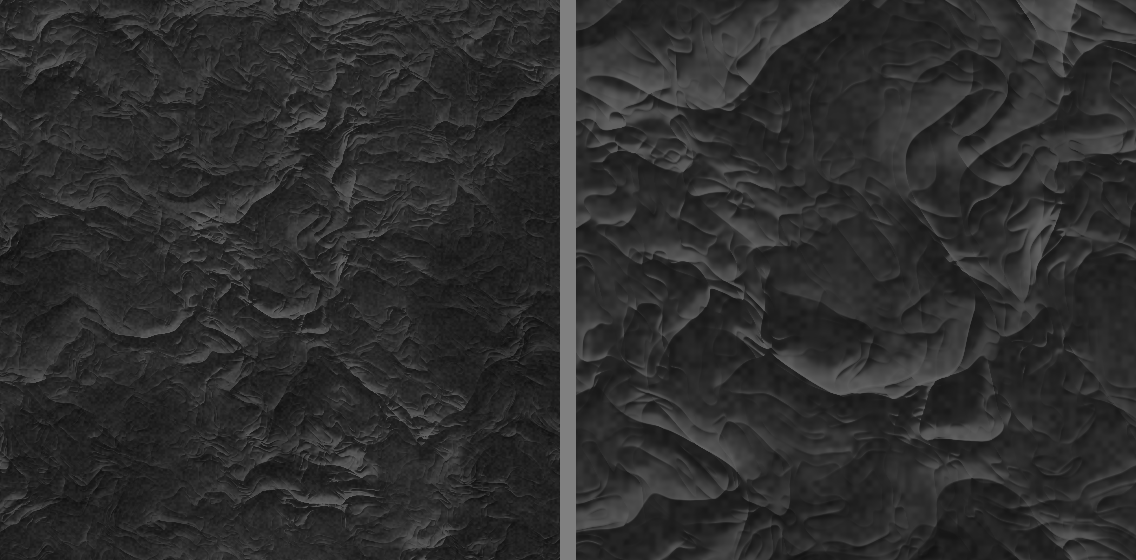
Left: the whole. Right: its middle third, enlarged.
A three.js fragment shader for this texture:

```glsl
varying vec2 vUv;

const vec2 TO_LIGHT = vec2(-0.35, 0.94);
const vec3 CHARCOAL = vec3(0.128);
const vec3 SLATE = vec3(0.170);

float hash(vec2 p) {
  return fract(sin(dot(p, vec2(127.1, 311.7))) * 43758.5453);
}

float noise(vec2 p) {
  vec2 cell = floor(p);
  vec2 f = fract(p);
  vec2 u = f * f * f * (f * (f * 6.0 - 15.0) + 10.0);
  float low = mix(hash(cell), hash(cell + vec2(1.0, 0.0)), u.x);
  float high = mix(hash(cell + vec2(0.0, 1.0)), hash(cell + vec2(1.0, 1.0)), u.x);
  return mix(low, high, u.y);
}

// Turn and double the coordinates for the next octave
vec2 nextOctave(vec2 p) {
  return mat2(1.6, 1.2, -1.2, 1.6) * p + vec2(17.3, 9.1);
}

float fbm(vec2 p) {
  float sum = 0.0;
  float amplitude = 0.57;
  for (int i = 0; i < 3; i++) {
    sum += amplitude * noise(p);
    p = nextOctave(p);
    amplitude *= 0.5;
  }
  return sum;
}

vec2 warp(vec2 p, float amount) {
  vec2 offset = vec2(fbm(p + vec2(3.7, 41.2)), fbm(p + vec2(58.1, 12.9)));
  return p + amount * (offset - 0.5);
}

// Folds run slightly longer along the falling diagonal
vec2 diagonalSpace(vec2 uv) {
  return vec2(dot(uv, vec2(0.77, -0.64)) * 5.6, dot(uv, vec2(0.64, 0.77)) * 7.0) + 20.0;
}

// x: height of the crumpled surface, y: thin crest lines
vec2 folds(vec2 uv) {
  vec2 straight = diagonalSpace(uv);
  vec2 p = warp(warp(straight, 1.5), 1.0);
  straight = warp(straight * 2.3, 1.1) / 2.3;
  vec2 result = vec2(0.0);
  float amplitude = 0.5;
  for (int i = 0; i < 5; i++) {
    float ridge = 1.0 - abs(2.0 * noise(p) - 1.0);
    result += amplitude * vec2(ridge * ridge, pow(ridge, 24.0));
    amplitude *= 0.53 * mix(0.45, 1.3, ridge);
    // Smaller wrinkles follow the big folds less, so they cross them
    p = nextOctave(mix(p, straight, 0.45));
    straight = nextOctave(straight);
  }
  return result;
}

// Slope towards the light, squeezed into -1..1
float lighting(vec2 uv, float height, float relief) {
  float stepSize = 0.0014;
  float slope = (height - folds(uv + TO_LIGHT * stepSize).x) / stepSize;
  float s = slope * relief;
  return s / sqrt(1.0 + s * s);
}

// Fine leathery tooth
float grain(vec2 uv) {
  return 0.75 * noise(uv * 256.0) + 0.25 * noise(uv.yx * 150.0 + 7.0) - 0.5;
}

void main() {
  // Calm hollows between strongly crumpled, shinier areas
  float crumple = smoothstep(0.32, 0.58, fbm(warp(vUv * 4.2 + 31.0, 1.3)));
  float sheen = smoothstep(0.36, 0.62, fbm(warp(vUv * 7.0 + 73.0, 1.4)));
  float broken = mix(0.45, 1.5, noise(diagonalSpace(vUv) * 3.1));

  vec2 surface = folds(vUv);
  float lit = lighting(vUv, surface.x, mix(0.03, 0.085, crumple) * broken);
  float glow = max(lit, 0.0);

  vec3 color = mix(CHARCOAL, SLATE, crumple);
  color += 0.050 * lit;
  color += 0.125 * glow * glow * mix(0.25, 1.0, sheen);
  color += 0.09 * surface.y * (0.5 + 0.5 * lit) * mix(0.4, 1.0, crumple) * broken;
  color += 0.07 * grain(vUv);
  gl_FragColor = vec4(clamp(color, 0.07, 0.38), 1.0);
}
```
